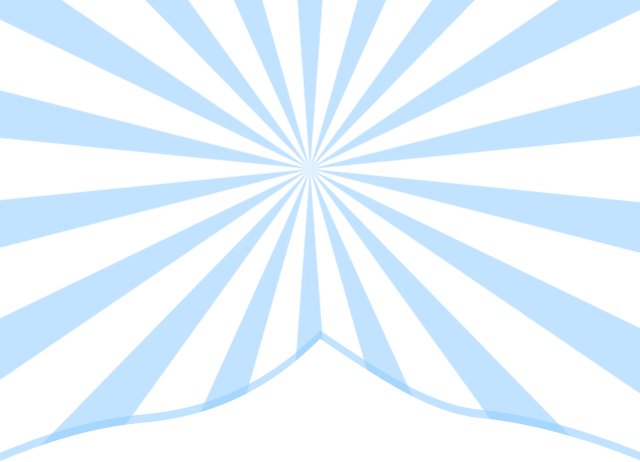
Give the GLSL for this background, as a Shadertoy shader.

```glsl
// Pale blue sunburst on white above a peaked, wavy white foreground.
// Rays come from folding the polar angle; the wave is built from cubic
// Hermite spans and edged by a translucent blue ribbon.

#define ASPECT 1.3838
#define CENTER vec2(0.6703, 0.6342)
#define RAY_COUNT 18.0
#define RAY_HALF_ANGLE 0.0742
#define RIBBON_WIDTH 0.018
#define RIBBON_ALPHA 0.54
#define RAY_COLOR vec3(0.76, 0.89, 1.0)
#define RIBBON_COLOR vec3(0.556, 0.80, 1.0)

const float TAU = 6.2831853;

// Cubic Hermite span; each end holds (x, height, slope).
float span(float x, vec3 a, vec3 b) {
    float w = b.x - a.x;
    float t = (x - a.x) / w;
    float s = 1.0 - t;
    return mix(a.y, b.y, t * t * (3.0 - 2.0 * t))
         + w * t * s * (a.z * s - b.z * t);
}

// Height of the foreground wave: two mirrored-looking slopes meeting in a peak.
float waveHeight(float x) {
    vec3 leftEnd   = vec3(0.0, 0.0198, 0.42);
    vec3 leftBend  = vec3(0.3063, 0.1027, 0.09);
    vec3 peak      = vec3(0.6919, 0.2847, 1.0);
    vec3 rightBend = vec3(1.036, 0.1135, -0.10);
    vec3 rightEnd  = vec3(ASPECT, 0.0216, -0.40);
    if (x < leftBend.x) return span(x, leftEnd, leftBend);
    if (x < peak.x) return span(x, leftBend, peak);
    if (x < rightBend.x) return span(x, vec3(peak.xy, -0.66), rightBend);
    return span(x, rightBend, rightEnd);
}

// Coverage of the rays, fading to half tone where they converge.
float sunburst(vec2 p, float pixel) {
    float radius = length(p);
    float sector = TAU / RAY_COUNT;
    float angle = atan(p.x, p.y + 1e-6);
    float folded = abs(mod(angle + 0.5 * sector, sector) - 0.5 * sector);
    float edge = radius * sin(RAY_HALF_ANGLE - folded);
    float rays = smoothstep(-pixel, pixel, edge);
    return mix(0.5, rays, smoothstep(0.006, 0.028, radius));
}

void mainImage(out vec4 fragColor, in vec2 fragCoord) {
    vec2 uv = fragCoord / iResolution.xy * vec2(ASPECT, 1.0);
    float pixel = 1.0 / iResolution.y;

    // Background rays
    vec3 color = mix(vec3(1.0), RAY_COLOR, sunburst(uv - CENTER, pixel));

    // Translucent ribbon, then the white foreground below it
    float depth = waveHeight(uv.x) - uv.y;
    float ribbon = smoothstep(-0.7 * pixel, 0.7 * pixel, depth);
    float ground = smoothstep(-0.7 * pixel, 0.7 * pixel, depth - RIBBON_WIDTH);
    color = mix(color, RIBBON_COLOR, RIBBON_ALPHA * ribbon);
    color = mix(color, vec3(1.0), ground);

    fragColor = vec4(color, 1.0);
}
```
